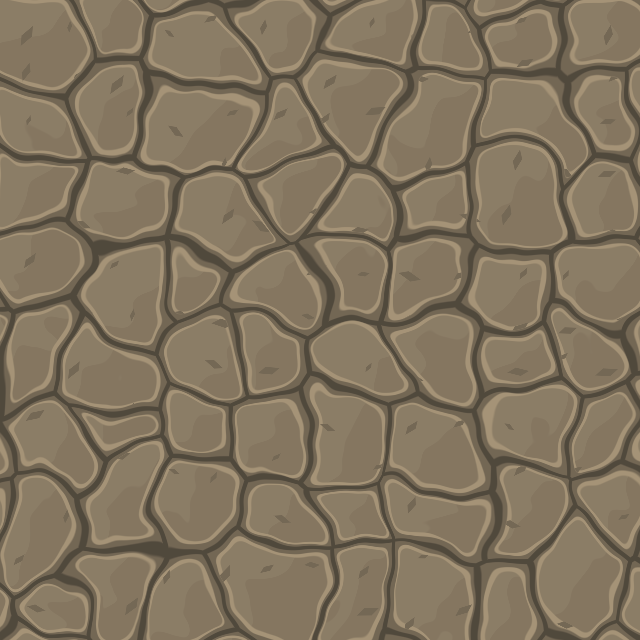
Give the GLSL for this texture, as a three.js fragment shader.

```glsl
// Cartoon cracked stone paving: irregular slabs split by dark crevices.
// Slabs are Voronoi cells of short random segments in a noise-warped plane;
// edge distances layer the crevice, slab side, bright rim and chipped face.
varying vec2 vUv;

const float SLABS = 8.0;        // slabs across the canvas
const float CHIPS = 13.0;       // chip cells across the canvas
const float SOFT = 0.009;       // edge softness in slab units
const float TAU = 6.2831853;

const vec3 CREVICE = vec3(0.315, 0.285, 0.235);
const vec3 SIDE = vec3(0.450, 0.402, 0.330);
const vec3 RIM = vec3(0.647, 0.577, 0.465);
const vec3 FACE_LIGHT = vec3(0.547, 0.490, 0.400);
const vec3 FACE_DARK = vec3(0.520, 0.463, 0.378);
const vec3 CHIP = vec3(0.455, 0.407, 0.333);

float hash(vec2 p, float seed) {
  vec3 q = fract(vec3(p.xyx + seed * 7.31) * vec3(0.1031, 0.1030, 0.0973));
  q += dot(q, q.yzx + 33.33);
  return fract((q.x + q.y) * q.z);
}

vec2 direction(float angle) {
  return vec2(cos(angle), sin(angle));
}

float cornerSlope(vec2 corner, vec2 offset) {
  return dot(direction(TAU * hash(corner, 1.0)), offset);
}

float gradientNoise(vec2 p) {
  vec2 i = floor(p), f = fract(p);
  vec2 u = f * f * f * (f * (f * 6.0 - 15.0) + 10.0);
  vec2 e = vec2(1.0, 0.0);
  float low = mix(cornerSlope(i, f), cornerSlope(i + e, f - e), u.x);
  float high = mix(cornerSlope(i + e.yx, f - e.yx), cornerSlope(i + 1.0, f - 1.0), u.x);
  return mix(low, high, u.y);
}

vec2 warp(vec2 p, float frequency, float amount) {
  vec2 q = p * frequency;
  return amount * vec2(gradientNoise(q + 17.3), gradientNoise(q + 61.7));
}

float smoothMin(float a, float b, float k) {
  float h = max(k - abs(a - b), 0.0) / k;
  return min(a, b) - h * h * k * 0.25;
}

float above(float value, float limit) {
  return smoothstep(limit - SOFT, limit + SOFT, value);
}

vec2 slabCenter(vec2 id) {
  return id + 0.5 + 0.56 * (vec2(hash(id, 2.0), hash(id, 3.0)) - 0.5);
}

// Closest point on the segment that forms the spine of a slab
vec2 closestOnSpine(vec2 p, vec2 id) {
  vec2 center = slabCenter(id);
  vec2 axis = direction(TAU * hash(id, 4.0));
  float reach = 0.38 * hash(id, 5.0);
  return center + axis * clamp(dot(p - center, axis), -reach, reach);
}

// Finds the owning slab; returns sharp and rounded distance to its border
vec2 slabEdges(vec2 p, out vec2 owner, out vec2 spine) {
  vec2 cell = floor(p);
  float nearest = 100.0;
  for (int y = -2; y <= 2; y++) for (int x = -2; x <= 2; x++) {
    vec2 id = cell + vec2(x, y);
    vec2 c = closestOnSpine(p, id);
    float d = dot(p - c, p - c);
    if (d < nearest) { nearest = d; owner = id; spine = c; }
  }
  vec2 edges = vec2(8.0);
  for (int y = -2; y <= 2; y++) for (int x = -2; x <= 2; x++) {
    vec2 id = cell + vec2(x, y);
    if (distance(id, owner) < 0.5) continue;
    vec2 c = closestOnSpine(p, id);
    float d = (dot(p - c, p - c) - nearest) / (2.0 * max(distance(c, spine), 0.05));
    edges = vec2(min(edges.x, d), smoothMin(edges.y, d, 0.13));
  }
  return edges;
}

// Scattered leaf-shaped nicks, one at most per cell
float chipMask(vec2 p) {
  vec2 id = floor(p);
  vec2 local = fract(p) - 0.5 - 0.5 * (vec2(hash(id, 6.0), hash(id, 7.0)) - 0.5);
  vec2 along = direction(mix(-0.7, 1.5, hash(id, 8.0)));
  vec2 q = vec2(dot(local, along), dot(local, vec2(-along.y, along.x)));
  float size = mix(0.11, 0.24, hash(id, 9.0));
  q.x += 0.5 * q.y;
  float d = abs(q.x) + 2.5 * abs(q.y) - size;
  return (1.0 - smoothstep(-0.02, 0.02, d)) * step(hash(id, 10.0), 0.62);
}

void main() {
  vec2 flat_p = vUv * SLABS + 20.0;
  vec2 p = flat_p + warp(flat_p, 0.8, 0.36) + warp(flat_p, 2.2, 0.11);
  vec2 id, spine;
  vec2 edges = slabEdges(p, id, spine);

  // Uneven widths of crevice, side and rim
  vec2 tilt = direction(TAU * hash(id, 11.0));
  float creviceEnd = 0.031 + 0.018 * gradientNoise(flat_p * 1.3);
  float sideEnd = 0.070 + 0.045 * dot(p - spine, tilt) + 0.025 * gradientNoise(flat_p * 3.1);
  float rimEnd = sideEnd + 0.041 + 0.050 * gradientNoise(flat_p * 1.9 + 40.0);

  // Broad two-tone shading, darker toward the lower right
  vec2 local = p - slabCenter(id);
  float slope = dot(local, vec2(0.8, -0.6)) + 0.45 * gradientNoise(local * 2.4 + id * 5.7);
  vec3 face = mix(FACE_LIGHT, FACE_DARK, above(slope, 0.02));

  float top = above(edges.y, sideEnd);
  vec3 color = mix(CREVICE, SIDE, above(edges.x, creviceEnd));
  color = mix(color, RIM, top);
  color = mix(color, face, above(edges.y, max(rimEnd, sideEnd + 0.018)));
  color = mix(color, CHIP, top * chipMask(vUv * CHIPS));
  gl_FragColor = vec4(color, 1.0);
}
```
